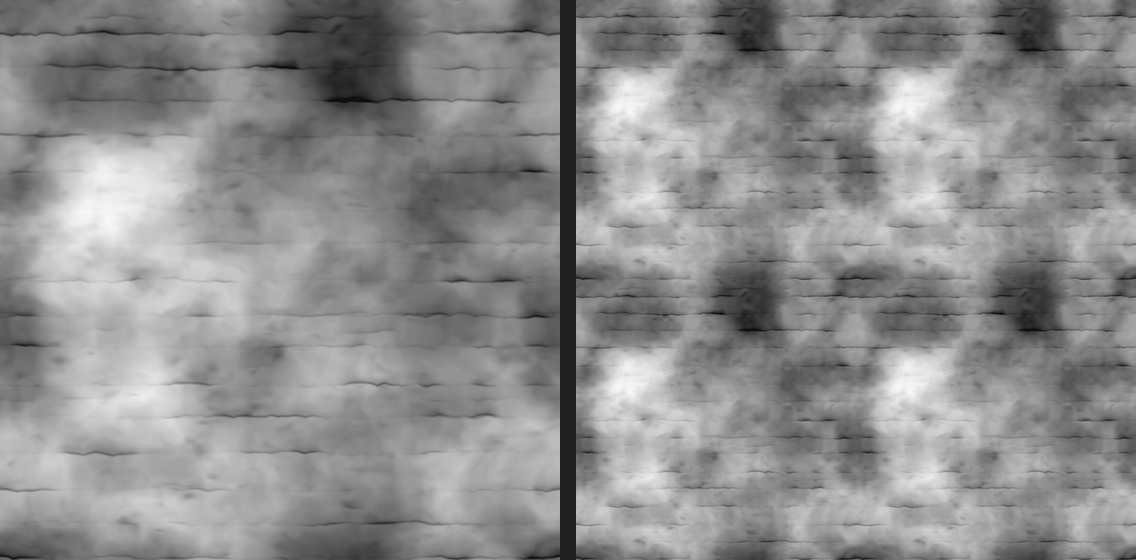
Left: one tile. Right: repeated 2 by 2.
A WebGL 2 fragment shader for this texture map:

```glsl
#version 300 es
precision highp float;
// Seamless grey weathered stone: cloudy stains crossed by sixteen thin, broken bedding seams.
uniform vec2 u_resolution;
out vec4 fragColor;

#define SEAM_ROWS 16.0
#define SCRAP_ROWS 32.0
#define SEAM_WIDTH 0.0021
#define SEAM_DEPTH 0.19
#define SCRAP_DEPTH 0.09
#define SHADE_HEIGHT 0.011
#define BASE_TONE 0.568
#define BROAD_CONTRAST 0.068
#define CLOUD_CONTRAST 0.43
#define SMUDGE_DEPTH 0.13
#define WARP 0.035
#define TAU 6.2831853

// Integer hash of a cell, giving two values from 0 to 1
vec2 hash2(vec2 cell, float seed) {
    uvec2 q = uvec2(cell) + uvec2(uint(seed) * 131u + 17u, uint(seed) * 37u + 5u);
    uint h = q.x * 1597334677u ^ q.y * 3812015801u;
    h = (h ^ (h >> 16)) * 2246822519u;
    h = (h ^ (h >> 13)) * 3266489917u;
    h ^= h >> 16;
    return vec2(float(h & 65535u), float(h >> 16)) / 65535.0;
}

// Smooth value noise that wraps after a whole period
float noise(vec2 p, vec2 period, float seed) {
    vec2 i = floor(p), f = fract(p);
    f = f * f * f * (f * (f * 6.0 - 15.0) + 10.0);
    vec2 a = mod(i, period), b = mod(i + 1.0, period);
    return mix(mix(hash2(a, seed).x, hash2(vec2(b.x, a.y), seed).x, f.x),
               mix(hash2(vec2(a.x, b.y), seed).x, hash2(b, seed).x, f.x), f.y);
}

float tiled(vec2 uv, vec2 freq, float seed) {
    return noise(uv * freq, freq, seed) - 0.5;
}

// Soft stains with finer mottling
float clouds(vec2 uv) {
    float sum = 0.0, gain = 1.0;
    vec2 freq = vec2(5.0, 6.0);
    for (int i = 0; i < 6; i++) {
        sum += gain * tiled(uv, freq, float(i) + 1.0);
        freq *= 2.0;
        gain *= 0.48;
    }
    return sum;
}

// Value along one row, independent of its neighbours
float along(float x, float row, float freq, float rows, float seed) {
    return noise(vec2(x * freq, row), vec2(freq, rows), seed);
}

// Flat, broken dark seams with a mottled shade above each
float seams(vec2 uv, float rows, float cover, float faint, float seed) {
    float nearest = floor(uv.y * rows + 0.5), dark = 0.0;
    float mottle = 1.0 + 1.3 * tiled(uv, vec2(26.0, 60.0), seed + 6.0);
    for (int k = -1; k <= 1; k++) {
        float row = nearest + float(k);
        float jitter = 0.14 * (hash2(vec2(mod(row, rows), 0.0), seed).y - 0.5);
        float wobble = 0.006 * (along(uv.x, row, 11.0, rows, seed + 1.0) - 0.5)
                     + 0.009 * abs(along(uv.x, row, 23.0, rows, seed + 2.0) - 0.5)
                     + 0.003 * along(uv.x, row, 70.0, rows, seed + 3.0);
        float d = uv.y - (row + jitter) / rows - wobble;
        float patchy = 0.6 * along(uv.x, row, 6.0, rows, seed + 4.0)
                     + 0.4 * along(uv.x, row, 22.0, rows, seed + 5.0);
        float strength = smoothstep(cover, cover + 0.4, patchy);
        float line = exp(-pow(d / SEAM_WIDTH, 2.0));
        float shade = smoothstep(-2.0 * SEAM_WIDTH, SEAM_WIDTH, d) * exp(-max(d, 0.0) / SHADE_HEIGHT);
        dark += line * (faint * 2.0 * patchy + 0.55 * strength);
        dark += mottle * shade * (0.5 * faint + 0.75 * strength);
    }
    return dark;
}

// Cellular scatter of flattened dark smudges
float smudges(vec2 uv, vec2 grid, float seed) {
    vec2 p = uv * grid;
    float dark = 0.0;
    for (int y = -1; y <= 1; y++)
    for (int x = -1; x <= 1; x++) {
        vec2 cell = floor(p) + vec2(x, y), id = mod(cell, grid);
        vec2 look = hash2(id, seed + 1.0);
        vec2 d = (p - cell - hash2(id, seed)) / mix(vec2(0.15, 0.1), vec2(0.42, 0.3), look.x);
        dark += smoothstep(0.5, 1.0, look.y) * exp(-dot(d, d));
    }
    return dark;
}

void main() {
    vec2 uv = gl_FragCoord.xy / u_resolution;
    vec2 bend = vec2(tiled(uv, vec2(7.0, 9.0), 20.0), tiled(uv, vec2(8.0, 11.0), 21.0));
    vec2 ripple = vec2(tiled(uv, vec2(32.0, 40.0), 22.0), tiled(uv, vec2(36.0, 48.0), 23.0));
    vec2 bent = uv + WARP * bend + 0.014 * ripple;

    // Broad light and dark areas, leaning with height
    float lean = 0.15 + 0.1 * cos(TAU * (bent.y - 0.17));
    float broad = cos(TAU * (bent.x - lean)) - 0.8 * cos(TAU * (bent.y - 0.95))
                + 0.8 * cos(2.0 * TAU * (bent.y - 0.68));
    float tone = BASE_TONE + BROAD_CONTRAST * broad + CLOUD_CONTRAST * clouds(bent);
    tone += 0.03 * tiled(bent, vec2(48.0, 7.0), 24.0);

    // Large smudges and small flecks, broken up by grain
    float grain = 0.6 + 1.2 * tiled(uv, vec2(50.0, 70.0), 25.0);
    tone -= SMUDGE_DEPTH * grain * (smudges(bent, vec2(11.0, 15.0), 40.0)
                                  + 0.7 * smudges(bent, vec2(24.0, 36.0), 44.0));

    // Seams bite deeper in the darker stains
    float bite = clamp(1.5 - tone, 0.5, 1.3);
    tone -= bite * SEAM_DEPTH * seams(uv, SEAM_ROWS, 0.42, 0.14, 50.0);
    tone -= bite * SCRAP_DEPTH * seams(uv, SCRAP_ROWS, 0.58, 0.0, 60.0);
    fragColor = vec4(vec3(clamp(tone, 0.06, 0.97)), 1.0);
}
```
